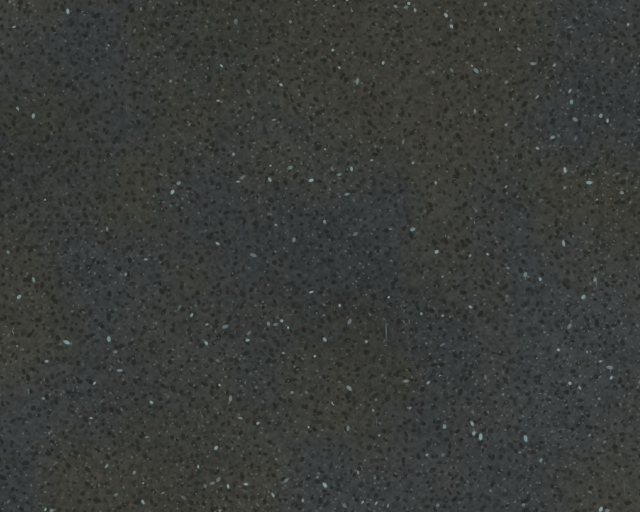
A WebGL 1 fragment shader for this texture:

```glsl
precision highp float;
// Dark honed stone: a warm grey ground with faint cool clouds and fine grain,
// strewn with dark chips, pale grit, bright flecks and a few upright scratches.
// Every kind of particle is one jittered-cell scatter of soft, turned ellipses.
uniform vec2 u_resolution;

// Colours
const vec3 WARM_GROUND = vec3(0.243, 0.245, 0.218);
const vec3 COOL_GROUND = vec3(0.222, 0.236, 0.236);
const vec3 DARK_CHIP = vec3(0.125, 0.130, 0.112);
const vec3 PALE_GRIT = vec3(0.44, 0.47, 0.45);
const vec3 BRIGHT_FLECK = vec3(0.56, 0.68, 0.69);
const vec3 SCRATCH = vec3(0.40, 0.52, 0.54);

// Sizes, as parts of the canvas height
const float CHIP_CELL = 0.0135;
const float GRIT_CELL = 0.0105;
const float FLECK_CELL = 0.031;
const float SCRATCH_CELL = 0.095;
const vec2 CHIP_RADIUS = vec2(0.0020, 0.0043);
const vec2 GRIT_RADIUS = vec2(0.0010, 0.0022);
const vec2 FLECK_RADIUS = vec2(0.0018, 0.0036);
const vec2 SCRATCH_RADIUS = vec2(0.0008, 0.0014);
const float EDGE = 0.0016;

// Amounts
const float CHIP_SHARE = 0.72;
const float GRIT_SHARE = 0.30;
const float FLECK_SHARE = 0.20;
const float SCRATCH_SHARE = 0.16;
const float GRAIN_SCALE = 210.0;
const float GRAIN_CONTRAST = 0.050;
const float CLOUD_CONTRAST = 0.055;
const float TURN = 6.2832;

float hash(vec2 p) {
  return fract(sin(dot(p, vec2(127.1, 311.7))) * 43758.5453);
}

float noise(vec2 p) {
  vec2 i = floor(p);
  vec2 f = fract(p);
  f = f * f * (3.0 - 2.0 * f);
  float low = mix(hash(i), hash(i + vec2(1.0, 0.0)), f.x);
  float high = mix(hash(i + vec2(0.0, 1.0)), hash(i + vec2(1.0, 1.0)), f.x);
  return mix(low, high, f.y);
}

float fbm(vec2 p) {
  float sum = 0.0;
  float weight = 0.5;
  for (int i = 0; i < 4; i++) {
    sum += weight * noise(p);
    p = p * 2.03 + 17.3;
    weight *= 0.5;
  }
  return sum / 0.9375;
}

// Coverage by scattered ellipses; stretch is along y before the turn by spin
float scatter(vec2 p, float cell, vec2 radius, float share,
              float stretch, float spin, float seed) {
  float edge = max(EDGE, 0.6 / u_resolution.y);
  vec2 home = floor(p / cell);
  float cover = 0.0;
  for (int y = -1; y <= 1; y++) {
    for (int x = -1; x <= 1; x++) {
      vec2 id = home + vec2(float(x), float(y));
      vec2 key = id + seed;
      vec2 jitter = vec2(hash(key + 3.7), hash(key + 9.2));
      vec2 q = p - (id + jitter) * cell;
      float angle = spin * hash(key + 21.4);
      float c = cos(angle);
      float s = sin(angle);
      q = vec2(c * q.x + s * q.y, c * q.y - s * q.x);
      q.y /= mix(1.0, stretch, hash(key + 33.8));
      float size = mix(radius.x, radius.y, hash(key + 47.1));
      float shape = 1.0 - smoothstep(-edge, edge, length(q) - size);
      float strength = mix(0.35, 1.0, hash(key + 58.6));
      cover = max(cover, shape * strength * step(hash(key), share));
    }
  }
  return cover;
}

void main() {
  vec2 p = gl_FragCoord.xy / u_resolution.y;
  vec2 canvas = gl_FragCoord.xy / u_resolution;

  // Ground: cool clouds, broad shading and fine grain
  float cool = smoothstep(0.40, 0.72, fbm(p * vec2(4.2, 3.4) + 5.1));
  float shade = fbm(p * 3.0 + 40.0) - 0.5;
  float grain = noise(p * GRAIN_SCALE) + 0.6 * noise(p * GRAIN_SCALE * 0.47 + 8.0) - 0.8;
  vec3 color = mix(WARM_GROUND, COOL_GROUND, cool);
  color += shade * CLOUD_CONTRAST + grain * GRAIN_CONTRAST;

  // Dark chips
  float chips = scatter(p, CHIP_CELL, CHIP_RADIUS, CHIP_SHARE, 1.9, TURN, 11.0);
  color = mix(color, DARK_CHIP, 0.72 * chips);

  // Pale grit and flecks gather in clumps, denser to the lower right
  float clump = smoothstep(0.25, 0.75, fbm(p * 6.0 + 70.0));
  float density = (0.35 + 1.1 * clump) * (0.75 + 0.5 * canvas.x * (1.2 - canvas.y));
  float grit = scatter(p, GRIT_CELL, GRIT_RADIUS, GRIT_SHARE * density, 1.6, TURN, 131.0);
  color = mix(color, PALE_GRIT, 0.62 * grit);
  float flecks = scatter(p, FLECK_CELL, FLECK_RADIUS, FLECK_SHARE * density, 2.0, TURN, 257.0);
  color = mix(color, BRIGHT_FLECK, 0.85 * flecks);

  // Upright scratches, mostly in the lower half
  float low = 1.0 - smoothstep(0.35, 0.65, canvas.y);
  float scratches = scatter(p, SCRATCH_CELL, SCRATCH_RADIUS, SCRATCH_SHARE, 18.0, 0.05, 389.0);
  color = mix(color, SCRATCH, 0.75 * scratches * low);

  gl_FragColor = vec4(color, 1.0);
}
```
